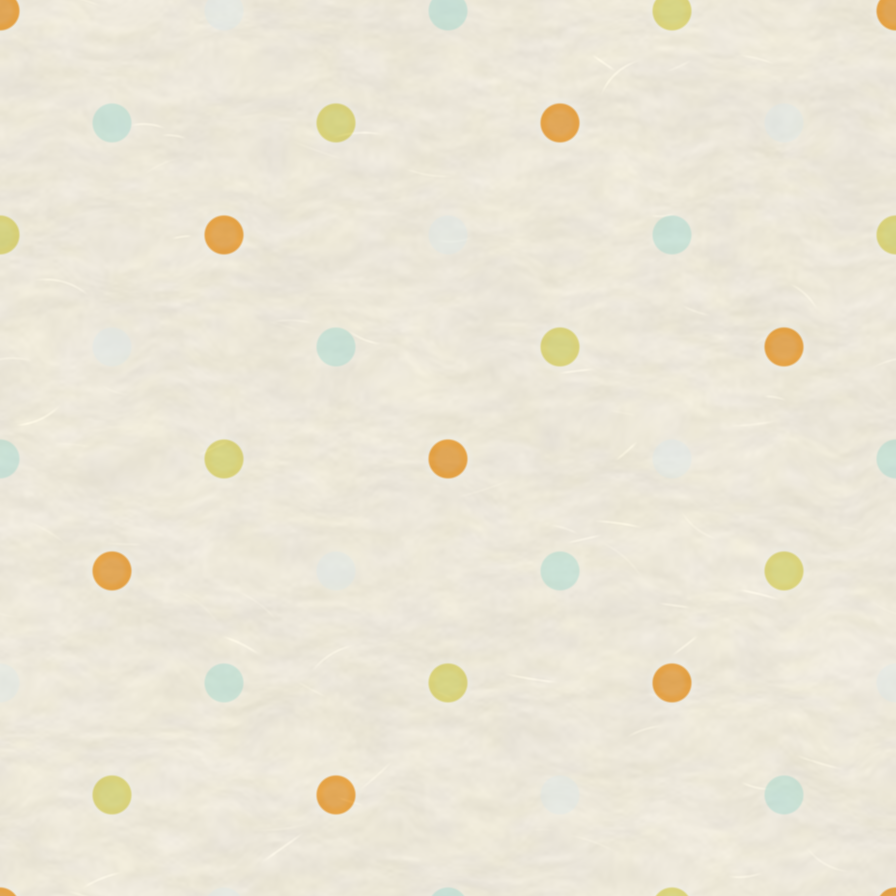
Reproduce this pattern procedurally as a WebGL 2 fragment shader.

```glsl
#version 300 es
precision highp float;

#define COLUMNS 4.0
#define ROWS 8.0
#define TOP_OFFSET 0.0122
#define DOT_RADIUS 0.0217
#define EDGE_SOFTNESS 0.0016
#define HALO_STRENGTH 0.5
#define GRAIN_STRENGTH 0.075
#define FIBER_COUNT 64
#define FIBER_STRENGTH 0.045

uniform vec2 u_resolution;
out vec4 fragColor;

const vec3 PAPER = vec3(0.928, 0.908, 0.852);
const vec3 HALO = vec3(0.93, 0.93, 0.905);
const vec3 ORANGE = vec3(0.89, 0.645, 0.31);
const vec3 WHITE = vec3(0.898, 0.908, 0.882);
const vec3 AQUA = vec3(0.79, 0.88, 0.835);
const vec3 GREEN = vec3(0.845, 0.825, 0.50);

float hash(vec2 p) {
    return fract(sin(dot(p, vec2(127.1, 311.7))) * 43758.5453);
}

// Value noise whose lattice wraps at the canvas edges
float tileNoise(vec2 uv, vec2 cells, float seed) {
    vec2 p = uv * cells;
    vec2 i = floor(p);
    vec2 f = p - i;
    f = f * f * (3.0 - 2.0 * f);
    vec2 a = mod(i, cells);
    vec2 b = mod(i + 1.0, cells);
    float low = mix(hash(a + seed), hash(vec2(b.x, a.y) + seed), f.x);
    float high = mix(hash(vec2(a.x, b.y) + seed), hash(b + seed), f.x);
    return mix(low, high, f.y) - 0.5;
}

// Pale, gently bent strands, mostly lying flat
float fibers(vec2 uv, float pixel) {
    float cover = 0.0;
    for (int i = 0; i < FIBER_COUNT; i++) {
        float id = float(i);
        vec2 center = vec2(hash(vec2(id, 3.0)), hash(vec2(id, 17.0)));
        vec2 d = uv - center;
        d -= round(d);
        float angle = (hash(vec2(id, 29.0)) - 0.5) * 1.5;
        float c = cos(angle), s = sin(angle);
        d = vec2(c * d.x + s * d.y, c * d.y - s * d.x);
        d.y += (hash(vec2(id, 41.0)) - 0.5) * 16.0 * d.x * d.x;
        float halfLength = mix(0.012, 0.036, hash(vec2(id, 53.0)));
        float strand = 1.0 - smoothstep(0.0, 0.0014 + pixel, abs(d.y));
        float taper = 1.0 - smoothstep(0.4, 1.0, abs(d.x) / halfLength);
        cover += strand * taper * mix(0.2, 1.0, hash(vec2(id, 67.0)));
    }
    return min(cover, 1.0);
}

// Mottled stock with horizontal grain
vec3 paper(vec2 uv, float pixel) {
    vec2 warp = vec2(tileNoise(uv, vec2(12.0, 16.0), 5.0),
                     tileNoise(uv, vec2(16.0, 20.0), 11.0));
    vec2 q = uv + warp * vec2(0.02, 0.025);
    float grain = 0.20 * tileNoise(q, vec2(9.0, 14.0), 19.0)
                + 0.40 * tileNoise(q, vec2(26.0, 84.0), 23.0)
                + 0.30 * tileNoise(q, vec2(64.0, 150.0), 31.0)
                + 0.20 * tileNoise(q, vec2(170.0, 220.0), 43.0);
    float tint = tileNoise(q, vec2(36.0, 60.0), 59.0);
    vec3 color = PAPER + GRAIN_STRENGTH * grain;
    color += tint * vec3(0.004, 0.004, -0.022);
    return color + FIBER_STRENGTH * fibers(uv, pixel) * vec3(1.0, 1.0, 0.9);
}

// Four colours cycle along a row and shift from row to row
vec3 dotColor(float row, float column) {
    float shift = 2.0 * mod(row, 2.0) - floor(row * 0.5);
    float index = mod(column + shift, 4.0);
    if (index < 0.5) return ORANGE;
    if (index < 1.5) return WHITE;
    return index < 2.5 ? AQUA : GREEN;
}

void main() {
    vec2 uv = gl_FragCoord.xy / u_resolution;
    float pixel = 1.0 / min(u_resolution.x, u_resolution.y);
    float soft = max(EDGE_SOFTNESS, 0.75 * pixel);

    // Nearest dot of the staggered grid
    float fromTop = 1.0 - uv.y - TOP_OFFSET;
    float row = round(fromTop * ROWS);
    float stagger = 0.5 * mod(row, 2.0);
    float column = round(uv.x * COLUMNS - stagger);
    vec2 center = vec2((column + stagger) / COLUMNS, row / ROWS);
    float dist = length(vec2(uv.x, fromTop) - center) - DOT_RADIUS;

    vec3 stock = paper(uv, pixel);
    vec3 ink = dotColor(row, column);

    // Slightly richer rim, with the paper grain showing through
    float saturation = max(ink.r, ink.g) - ink.b;
    float rim = smoothstep(-0.011, -0.003, dist);
    ink += saturation * mix(vec3(-0.01, 0.02, 0.06), vec3(0.01, -0.015, -0.06), rim);
    ink += (stock - PAPER) * 0.6;

    // Pale halo, strongest around the vivid dots
    float halo = 1.0 - smoothstep(0.001, 0.009, dist);
    vec3 color = mix(stock, HALO, halo * HALO_STRENGTH * (0.3 + saturation));
    color = mix(color, ink, 1.0 - smoothstep(-soft, soft, dist));
    fragColor = vec4(color, 1.0);
}
```
